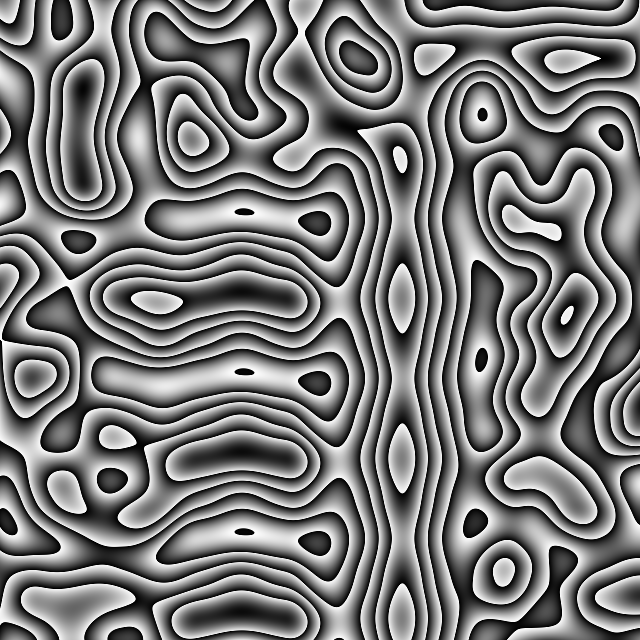
Write a three.js fragment shader that draws this pattern.

```glsl
// Contoured gradient noise: a smooth random height field is wrapped with fract
// into grey sawtooth bands that ramp softly and then break at sharp edges.
// A middle strip of lattice columns repeats every two rows, the rest is random.
varying vec2 vUv;

const float CELLS = 8.0;                      // lattice cells across the canvas
const vec2 LATTICE_SHIFT = vec2(0.47, 0.23);
const float BANDS = 5.0;                      // grey ramps per unit of height
const float MID_GREY = 0.5;                   // shade at height zero
const float EDGE_WIDTH = 0.0012;              // softness of breaks, canvas units
const float TAU = 6.2831853;

float hash(vec2 cell) {
  vec3 q = fract(vec3(cell.xyx) * vec3(0.1031, 0.1030, 0.0973));
  q += dot(q, q.yzx + 33.33);
  return fract((q.x + q.y) * q.z);
}

// Slope direction in the repeating strip: two columns of lying ridges,
// then two columns that enclose a vertical chain of basins.
float stripAngle(vec2 cell) {
  float side = mod(cell.y, 2.0) * 2.0 - 1.0;
  if (cell.x < 3.5) return 0.35 + side * 1.57;
  if (cell.x < 4.5) return -0.30 + side * 1.60;
  if (cell.x < 5.5) return 0.5 * TAU - side * 0.26;
  return side * 0.20;
}

vec2 slopeAt(vec2 cell) {
  bool inStrip = cell.x > 2.5 && cell.x < 6.5 && cell.y < 6.5;
  float angle = inStrip ? stripAngle(cell) : TAU * hash(cell + 17.0);
  return vec2(cos(angle), sin(angle));
}

// Height contributed by one lattice corner
float cornerHeight(vec2 cell, vec2 local, vec2 corner) {
  return dot(slopeAt(cell + corner), local - corner);
}

float gradientNoise(vec2 p) {
  vec2 cell = floor(p);
  vec2 f = p - cell;
  vec2 fade = f * f * f * (f * (f * 6.0 - 15.0) + 10.0);
  float low = mix(cornerHeight(cell, f, vec2(0.0, 0.0)),
                  cornerHeight(cell, f, vec2(1.0, 0.0)), fade.x);
  float high = mix(cornerHeight(cell, f, vec2(0.0, 1.0)),
                   cornerHeight(cell, f, vec2(1.0, 1.0)), fade.x);
  return mix(low, high, fade.y);
}

float bandLevel(vec2 uv) {
  return MID_GREY + BANDS * gradientNoise(uv * CELLS + LATTICE_SHIFT);
}

// Sawtooth from 0 to 1 whose drop is spread over the given width
float softSaw(float level, float width) {
  float ramp = fract(level);
  return min(ramp, (1.0 - ramp) / max(width, 0.0001));
}

void main() {
  float level = bandLevel(vUv);

  // Steepness per canvas unit keeps every break equally sharp
  float stepSize = 0.001;
  vec2 rise = vec2(bandLevel(vUv + vec2(stepSize, 0.0)),
                   bandLevel(vUv + vec2(0.0, stepSize))) - level;
  float steepness = length(rise) / stepSize;

  float grey = softSaw(level, steepness * EDGE_WIDTH);
  gl_FragColor = vec4(vec3(grey), 1.0);
}
```
